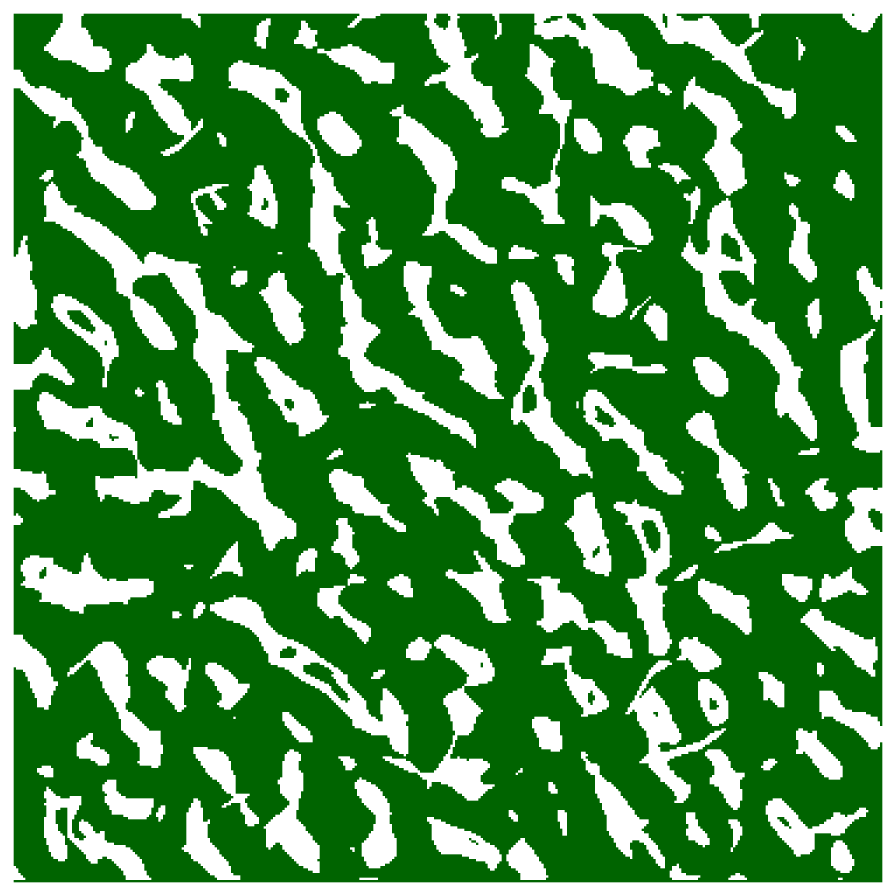
This pattern is drawn by a WebGL 2 fragment shader. Its source:

```glsl
#version 300 es
precision highp float;
// Binary labyrinth of green patches and white slanting veins in a white margin.
// Sparse Gabor noise with a drifting direction, joined by thin cross links, is
// thresholded on a fine grid and supersampled to smooth the stair-stepped edges.

uniform vec2 u_resolution;
out vec4 outColor;

const vec3 GREEN = vec3(0.0, 0.392, 0.0);
const vec3 WHITE = vec3(1.0);

const float MARGIN = 0.0153;         // white frame width
const float GRID = 372.0;            // threshold cells across the panel
const float WAVELENGTH = 0.074;      // spacing of neighbouring veins
const float KERNEL_SIGMA = 0.026;    // reach of one wave packet
const float KERNEL_CELL = 0.07;      // scatter cell of the packets
const int PACKETS = 2;               // packets per scatter cell
const float VEIN_ANGLE = -1.00;      // main direction, down to the right
const float ANGLE_JITTER = 1.35;     // total spread of packet directions
const float LINK_WAVELENGTH = 0.20;  // twice the spacing of cross links
const float LINK_WIDTH = 0.19;
const float LINK_STRENGTH = 0.62;
const vec2 EDDY_CENTER = vec2(0.10, 0.40);
const float EDDY_RADIUS = 0.18;      // where veins turn level
const float EDDY_TURN = 0.95;
const vec2 CALM_CENTER = vec2(0.96, 0.82);
const float CALM_RADIUS = 0.11;      // where veins fade out
const float CALM_STRENGTH = 1.2;
const float THRESHOLD = 0.50;        // field level where white begins
const float ISLAND_LEVEL = 1.95;     // peaks above this turn green again
const float ROUGH_SCALE = 0.013;
const float ROUGH_AMOUNT = 0.42;
const float DRIFT_SCALE = 0.20;
const float DRIFT_AMOUNT = 0.40;
const int SAMPLES = 3;               // supersamples per axis
const float TAU = 6.2831853;

// Integer hash: four random values in 0..1
vec4 hash4(ivec2 cell, int seed) {
    uvec4 v = uvec4(cell.x, cell.y, seed, cell.x + cell.y);
    v = v * 1664525u + 1013904223u;
    v += v.yzxy * v.wxyz;
    v ^= v >> 16u;
    v += v.yzxy * v.wxyz;
    return vec4(v >> 8u) / 16777216.0;
}

float valueNoise(vec2 p, int seed) {
    ivec2 cell = ivec2(floor(p));
    vec2 f = fract(p);
    f = f * f * (3.0 - 2.0 * f);
    float low = mix(hash4(cell, seed).x, hash4(cell + ivec2(1, 0), seed).x, f.x);
    float high = mix(hash4(cell + ivec2(0, 1), seed).x, hash4(cell + ivec2(1), seed).x, f.x);
    return mix(low, high, f.y);
}

// Round bump, 1 at its centre
float bump(vec2 p, vec2 center, float radius) {
    vec2 d = (p - center) / radius;
    return exp(-dot(d, d));
}

// Scattered wave packets: x varies across the veins, y along them
vec2 gaborNoise(vec2 p) {
    ivec2 home = ivec2(floor(p / KERNEL_CELL));
    vec2 sum = vec2(0.0);
    for (int j = -1; j <= 1; j++)
    for (int i = -1; i <= 1; i++)
    for (int k = 0; k < PACKETS; k++) {
        ivec2 cell = home + ivec2(i, j);
        vec4 rnd = hash4(cell, k + 11);
        vec2 center = (vec2(cell) + rnd.xy) * KERNEL_CELL;
        vec2 d = p - center;
        float angle = VEIN_ANGLE + ANGLE_JITTER * (rnd.z - 0.5)
                    + EDDY_TURN * bump(center, EDDY_CENTER, EDDY_RADIUS);
        vec2 tangent = vec2(cos(angle), sin(angle));
        vec2 normal = vec2(-tangent.y, tangent.x);
        vec2 turns = vec2(dot(d, normal) / WAVELENGTH, dot(d, tangent) / LINK_WAVELENGTH);
        vec2 phase = vec2(rnd.w, fract(rnd.w * 37.0));
        float envelope = exp(-0.5 * dot(d, d) / (KERNEL_SIGMA * KERNEL_SIGMA));
        sum += envelope * cos(TAU * (turns + phase));
    }
    return sum;
}

// 1 on white, 0 on green
float whiteMask(vec2 p) {
    vec2 panel = (p - MARGIN) / (1.0 - 2.0 * MARGIN);
    if (any(lessThan(panel, vec2(0.0))) || any(greaterThan(panel, vec2(1.0)))) return 1.0;
    vec2 cell = floor(panel * GRID);
    if (cell.y < 1.0) return 0.0;    // thin green base line
    vec2 q = (cell + 0.5) / GRID * (1.0 - 2.0 * MARGIN) + MARGIN;

    vec2 waves = gaborNoise(q);
    float link = waves.y / LINK_WIDTH;
    float field = waves.x + LINK_STRENGTH * exp(-link * link);
    field += ROUGH_AMOUNT * (valueNoise(q / ROUGH_SCALE, 3) - 0.5);
    field += DRIFT_AMOUNT * (valueNoise(q / DRIFT_SCALE, 5) - 0.5);
    field -= CALM_STRENGTH * bump(q, CALM_CENTER, CALM_RADIUS);
    return step(THRESHOLD, field) * step(field, ISLAND_LEVEL);
}

void main() {
    float side = min(u_resolution.x, u_resolution.y);
    vec2 corner = gl_FragCoord.xy - 0.5 - 0.5 * (u_resolution - side);

    // Average a small block of samples for smooth edges
    float white = 0.0;
    for (int j = 0; j < SAMPLES; j++)
    for (int i = 0; i < SAMPLES; i++) {
        vec2 offset = (vec2(i, j) + 0.5) / float(SAMPLES);
        white += whiteMask((corner + offset) / side);
    }
    white /= float(SAMPLES * SAMPLES);

    outColor = vec4(mix(GREEN, WHITE, white), 1.0);
}
```
